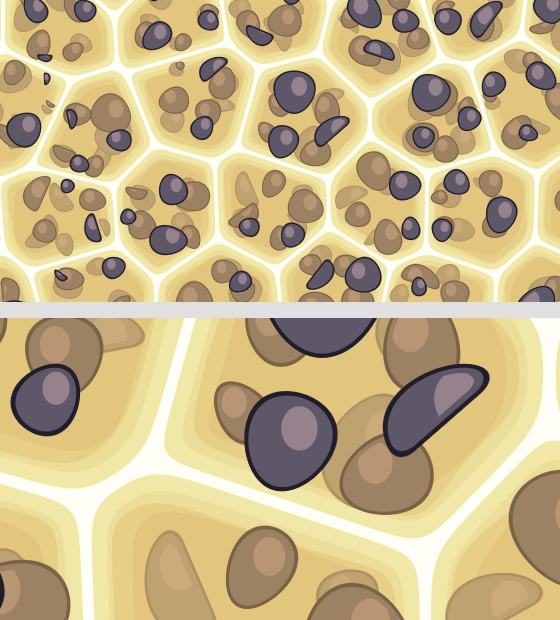
Top: the whole. Bottom: its middle third, enlarged.
A Shadertoy shader for this pattern:

```glsl
const float SPACING = 0.355;

vec3 hash3(vec3 p) {
    p = fract(p * vec3(0.1031, 0.1030, 0.0973));
    p += dot(p, p.yxz + 33.33);
    return fract((p.xxy + p.yxx) * p.zyx);
}

// Jittered, staggered lattice of cell centres
vec2 seed(vec2 id) {
    vec2 jitter = hash3(vec3(id + 40.0, 7.0)).xy - 0.5;
    return SPACING * (vec2(id.x + 0.5 * mod(id.y, 2.0), id.y * 0.866) + 0.46 * jitter);
}

vec2 nearestCell(vec2 p) {
    vec2 base = floor(p / (SPACING * vec2(1.0, 0.866)));
    vec2 best = base;
    float bestDist = 1e3;
    for (int j = -2; j <= 2; j++)
    for (int i = -2; i <= 2; i++) {
        vec2 id = base + vec2(i, j);
        float d = distance(p, seed(id));
        if (d < bestDist) { bestDist = d; best = id; }
    }
    return best;
}

// Distance to the walls of a cell, blended so that corners are round
float wallDistance(vec2 p, vec2 id) {
    vec2 home = seed(id);
    float sum = 0.0;
    for (int j = -2; j <= 2; j++)
    for (int i = -2; i <= 2; i++) {
        if (i == 0 && j == 0) continue;
        vec2 other = seed(id + vec2(i, j));
        sum += exp(-85.0 * dot(0.5 * (home + other) - p, normalize(other - home)));
    }
    return -log(sum) / 85.0;
}

float ellipse(vec2 p, vec2 r) {
    float k = length(p / r);
    return k * (k - 1.0) / max(length(p / (r * r)), 1e-3);
}

float smoothMax(float a, float b, float k) {
    float h = max(k - abs(a - b), 0.0) / k;
    return max(a, b) + 0.25 * h * h * k;
}

// Egg shape, sometimes sliced flat on one side
float grain(vec2 p, float r, vec3 rnd) {
    float a = 6.283 * rnd.x;
    p = mat2(cos(a), sin(a), -sin(a), cos(a)) * p;
    vec2 egg = vec2(p.x * (1.0 + 0.18 * p.y / r), p.y);
    float d = ellipse(egg, r * vec2(mix(0.72, 0.98, rnd.y), 1.0));
    if (rnd.z > 0.78) d = smoothMax(d, p.x - 0.12 * r, 0.3 * r);
    return d;
}

float coverage(float d) {
    return clamp(0.5 - d * iResolution.y, 0.0, 1.0);
}

void mainImage(out vec4 fragColor, in vec2 fragCoord) {
    vec2 p = fragCoord / iResolution.y;
    vec2 id = nearestCell(p);
    float wall = wallDistance(p, id);
    float wobble = 0.005 * sin(17.0 * p.x + 2.0 * sin(13.0 * p.y));

    // Stepped honey tones from the wall inwards
    vec3 col = vec3(0.945, 0.91, 0.66);
    col = mix(col, vec3(0.925, 0.865, 0.595), coverage(0.023 - wall));
    col = mix(col, vec3(0.905, 0.81, 0.535), coverage(0.033 + wobble - wall));
    col = mix(col, vec3(0.885, 0.775, 0.495), coverage(0.045 - wobble - wall));

    // Grains in three layers: pale, brown, dark
    for (int i = 0; i < 11; i++) {
        int layer = i / 4;
        vec3 place = hash3(vec3(id + 60.0, float(i) + 11.0));
        vec3 form = hash3(vec3(id + 90.0, float(i) + 37.0));
        vec3 turn = hash3(vec3(id + 20.0, float(layer) + 71.0));
        float step = layer == 2 ? 2.094 : 1.571;
        float angle = step * float(i) + 6.283 * turn.x + 0.7 * (place.x - 0.5);
        vec2 offset = mix(0.075, 0.125, place.y) * vec2(cos(angle), sin(angle));
        vec2 centre = seed(id) + offset;
        float r = layer == 2 ? mix(0.032, 0.078, place.z) : mix(0.035, 0.07, place.z);
        r = min(r, wallDistance(centre, id) - 0.012);
        if (r < 0.014 || (layer == 2 && form.x < 0.08)) continue;

        vec3 body = vec3(0.745, 0.635, 0.44);
        vec3 shine = vec3(0.795, 0.67, 0.475);
        vec3 outline = vec3(0.69, 0.57, 0.38);
        float line = 0.003;
        if (layer == 1) {
            body = vec3(0.61, 0.51, 0.385);
            shine = vec3(0.72, 0.59, 0.455);
            outline = vec3(0.48, 0.385, 0.275);
            line = 0.0038;
        } else if (layer == 2) {
            body = vec3(0.365, 0.34, 0.405);
            shine = vec3(0.59, 0.51, 0.55);
            outline = vec3(0.13, 0.115, 0.17);
            line = 0.0048;
        }

        vec2 q = p - centre;
        float d = grain(q, r, form);
        vec2 glint = q - r * vec2(turn.y < 0.5 ? -0.22 : 0.22, 0.27);
        float shineDist = max(d + 0.16 * r, ellipse(glint, r * vec2(0.36, 0.44)));
        vec3 paint = mix(outline, body, coverage(d + line));
        paint = mix(paint, shine, coverage(shineDist));
        col = mix(col, paint, coverage(d));
    }

    // White wall
    col = mix(col, vec3(0.995, 0.995, 0.97), coverage(wall - 0.0062));
    fragColor = vec4(col, 1.0);
}
```
